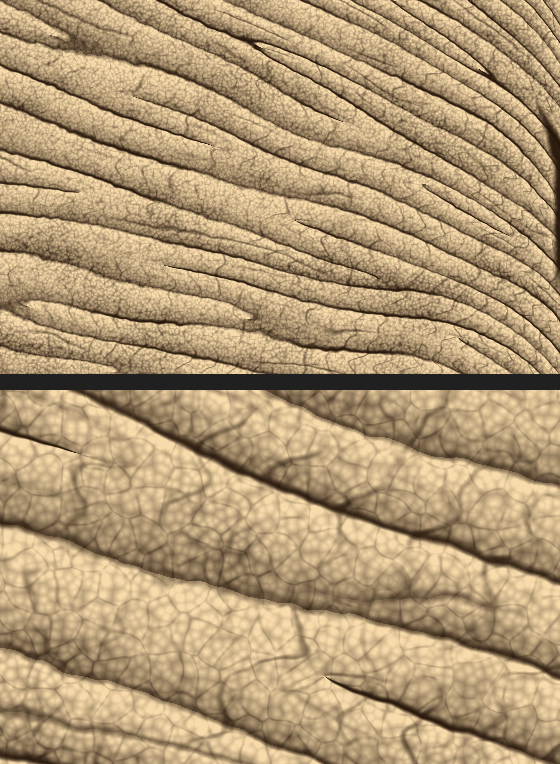
Top, the full canvas; bottom, a detail of the centre.
This texture is drawn by a Shadertoy shader. Its source:

```glsl
// Thick wrinkled animal hide: sunlit sweeping folds, cross cracks and pebbled grain.

vec2 hash2(vec2 p) {
    p = vec2(dot(p, vec2(127.1, 311.7)), dot(p, vec2(269.5, 183.3)));
    return fract(sin(p) * 43758.5);
}

float gradientNoise(vec2 p) {
    vec2 i = floor(p), f = p - i;
    vec2 s = f * f * f * (f * (f * 6.0 - 15.0) + 10.0);
    vec2 e = vec2(0.0, 1.0);
    float a = dot(hash2(i) * 2.0 - 1.0, f);
    float b = dot(hash2(i + e.yx) * 2.0 - 1.0, f - e.yx);
    float c = dot(hash2(i + e) * 2.0 - 1.0, f - e);
    float d = dot(hash2(i + 1.0) * 2.0 - 1.0, f - 1.0);
    return mix(mix(a, b, s.x), mix(c, d, s.x), s.y);
}

// Distances to the nearest and second nearest cell centres
vec2 cells(vec2 p) {
    vec2 i = floor(p), f = p - i;
    vec2 near = vec2(8.0);
    for (int y = -1; y <= 1; y++)
    for (int x = -1; x <= 1; x++) {
        vec2 o = vec2(x, y);
        float d = length(o + hash2(i + o) - f);
        near = d < near.x ? vec2(d, near.x) : vec2(near.x, min(near.y, d));
    }
    return near;
}

// Curved coordinates: x runs along the folds, y across them
vec2 flow(vec2 p) {
    float along = p.x - p.y * (0.1 + 0.13 * p.y + 0.25 * p.x);
    float across = p.y + p.x * (0.1 + 0.27 * p.y) + p.x * p.x * (0.08 + 0.12 * p.y);
    return vec2(along, across + 0.2 * pow(max(p.x, 0.0) / 1.5, 14.0));
}

// Sum of whole-turn swirls that make folds split and merge
float forks(vec2 q) {
    float turns = 0.0;
    for (int i = 0; i < 18; i++) {
        float k = float(i);
        vec2 centre = vec2(1.5 * fract(k * 0.618 + 0.2), (k + hash2(vec2(k, 3.0)).x) / 18.0);
        vec2 d = q - flow(centre);
        turns += (mod(k, 2.0) * 2.0 - 1.0) * atan(d.y * 3.0, d.x) / 6.2831853;
    }
    return turns;
}

void mainImage(out vec4 fragColor, in vec2 fragCoord) {
    vec2 p = fragCoord / iResolution.y;
    vec2 q = flow(p);
    float turns = forks(q);
    float wobble = 0.07 * gradientNoise(p * 24.0) + 0.05 * gradientNoise(p * 55.0);

    // Cross cracks, broken up from one fold to the next
    float crossPhase = q.x * 15.0 + turns + wobble * 2.0
                     + 0.9 * gradientNoise(vec2(q.x * 3.0, q.y * 17.0));
    float g = fract(crossPhase);
    float crossMask = smoothstep(-0.3, 0.35, gradientNoise(q * vec2(9.0, 13.0) + 5.0)
                    + 0.2 * (p.x - p.y) - 0.05);
    float crossCrack = crossMask * (1.0 - smoothstep(0.0, 0.09, min(g, 1.0 - g)));

    // Main folds: shaded underside, deep crease, lit upper edge
    float phase = q.y * 9.5 + turns + wobble
                + 0.8 * gradientNoise(q * vec2(2.2, 4.0) + 7.0);
    float f = fract(phase);
    float depth = mix(0.45, 1.0, smoothstep(-0.3, 0.2, gradientNoise(q * vec2(2.5, 8.0))));
    float width = (0.1 + 0.07 * crossCrack) * (0.6 + 0.6 * depth);
    float crease = depth * max(1.0 - smoothstep(0.01, width, f),
                               1.0 - smoothstep(0.0, 0.06, 1.0 - f));
    float tone = 0.57 + 0.34 * smoothstep(0.0, 0.6, f) + 0.14 * smoothstep(0.55, 0.93, f);

    // Thin wrinkles between the main folds
    float w = fract(phase + 0.5 + 0.9 * gradientNoise(q * vec2(4.0, 7.0) + 19.0));
    float wrinkleMask = smoothstep(0.0, 0.3, gradientNoise(q * vec2(4.0, 9.0) + 31.0));
    float wrinkle = wrinkleMask * (1.0 - smoothstep(0.0, 0.08, min(w, 1.0 - w)));
    tone += 0.1 * wrinkleMask * (smoothstep(0.7, 0.95, w) - 1.0 + smoothstep(0.0, 0.25, w));

    // Dusty patches, fine net of cracks, pebbled grain
    float patches = smoothstep(-0.1, 0.45, gradientNoise(p * vec2(4.0, 6.0) + 11.0)
                  + 0.4 * gradientNoise(p * 19.0));
    vec2 net = cells(p * 40.0 + 0.6 * gradientNoise(p * 30.0));
    float grain = cells(p * 115.0).x;
    tone -= 0.14 * patches;
    tone -= 0.16 * (1.0 - smoothstep(0.0, 0.16, net.y - net.x));
    tone += (0.36 + 0.2 * patches) * (0.45 - grain) + 0.14 * gradientNoise(p * 75.0);
    tone += 0.08 * (g - 0.5) * crossMask;

    // Darken the cracks last so they stay crisp
    tone *= 1.0 - 0.42 * crossCrack;
    tone *= 1.0 - 0.5 * wrinkle;
    tone *= 1.0 - 0.95 * crease;

    // Deep shadow wedge at the right rim
    float rim = p.x - 1.485 + 0.25 * max(p.y - 0.55, 0.0) + 0.1 * wobble;
    float shadow = smoothstep(-0.012, 0.008, rim) * smoothstep(0.2, 0.3, p.y)
                 * (1.0 - smoothstep(-0.02, 0.02, p.y - 0.72 + 1.5 * (p.x - 1.44)));
    tone *= 1.0 - 0.95 * shadow;

    vec3 creaseBrown = vec3(0.14, 0.08, 0.035), sunlitTan = vec3(0.91, 0.80, 0.62);
    fragColor = vec4(mix(creaseBrown, sunlitTan, clamp(tone, 0.0, 1.08)), 1.0);
}
```
